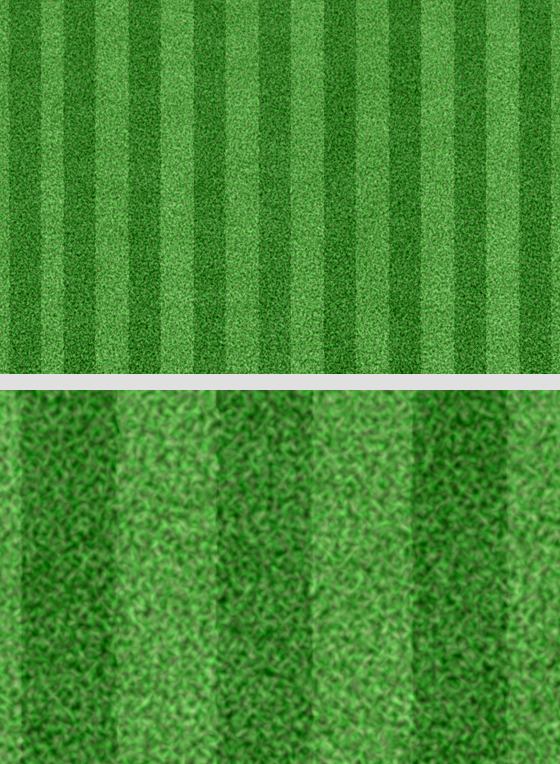
Top, the full canvas; bottom, a detail of the centre.
Give the GLSL for this texture, as a WebGL 2 fragment shader.

```glsl
#version 300 es
precision highp float;
// Mown lawn: vertical bands alternate between dark and light turf.
// Bands come from a wrapped distance; blades are overlapping layers of
// stretched gradient noise that grow stronger toward the bottom edge.

uniform vec2 u_resolution;
out vec4 outColor;

// Lengths are fractions of the canvas width.
const float PERIOD = 0.1163;        // one dark band plus one light band
const float DARK_WIDTH = 0.0570;
const float DARK_CENTER = 0.1419;
const float SEAM_X = 0.0900;        // the first bands sit out of step
const float SEAM_SHIFT = 0.0195;
const float EDGE_SOFTNESS = 0.0010;
const float EDGE_RAGGEDNESS = 0.0030;
const vec2 BLADE_FREQ = vec2(270.0, 165.0);   // across and along a blade
const float FLECK_FREQ = 235.0;
const float CLUMP_FREQ = 95.0;
const float GRAIN_TOP = 0.27;
const float GRAIN_BOTTOM = 0.37;
const float OVERLAP_MEAN = 0.13;    // mean of the larger of two noise layers
const float BAND_VARIATION = 0.028;
const vec3 DARK_TURF = vec3(0.208, 0.484, 0.143);
const vec3 LIGHT_TURF = vec3(0.332, 0.608, 0.250);
const vec3 BLADE_TINT = vec3(0.86, 1.00, 0.74);
const vec3 DRY_TINT = vec3(0.15, -0.06, 0.11);

uint hash(ivec2 cell) {
    uvec2 q = uvec2(cell) * uvec2(1597u, 3251u);
    uint h = (q.x ^ (q.y << 7)) * 747796405u + 289133u;
    h = ((h >> 15) ^ h) * 277803737u;
    h = ((h >> 13) ^ h) * 668265263u;
    return (h >> 16) ^ h;
}

float random(ivec2 cell) {
    return float(hash(cell) & 65535u) / 65535.0;
}

float cornerSlope(ivec2 cell, vec2 offset) {
    float angle = 6.2832 * random(cell);
    return dot(vec2(cos(angle), sin(angle)), offset);
}

// Gradient noise, roughly -0.7 to 0.7.
float gradientNoise(vec2 p) {
    ivec2 i = ivec2(floor(p));
    vec2 f = fract(p);
    vec2 w = f * f * f * (f * (f * 6.0 - 15.0) + 10.0);
    float low = mix(cornerSlope(i, f),
                    cornerSlope(i + ivec2(1, 0), f - vec2(1, 0)), w.x);
    float high = mix(cornerSlope(i + ivec2(0, 1), f - vec2(0, 1)),
                     cornerSlope(i + ivec2(1, 1), f - vec2(1, 1)), w.x);
    return mix(low, high, w.y);
}

vec2 rotate(vec2 p, float angle) {
    float c = cos(angle), s = sin(angle);
    return vec2(c * p.x - s * p.y, s * p.x + c * p.y);
}

// Base turf colour with ragged band edges and a small tone shift per band.
vec3 bandColor(vec2 p) {
    float x = p.x - (p.x < SEAM_X ? SEAM_SHIFT : 0.0);
    x += EDGE_RAGGEDNESS * gradientNoise(p * 150.0 + 31.0);
    float phase = (x - DARK_CENTER) / PERIOD;
    float toCenter = abs(fract(phase + 0.5) - 0.5) * PERIOD;
    float light = smoothstep(-EDGE_SOFTNESS, EDGE_SOFTNESS,
                             toCenter - 0.5 * DARK_WIDTH);
    int band = int(floor(phase * 2.0 + 0.5));
    float tone = BAND_VARIATION * (random(ivec2(band, 77)) - 0.5);
    return mix(DARK_TURF, LIGHT_TURF, light) + tone;
}

// Crossing blades: the brighter layer lies on top, dark gaps stay between.
float bladeGrain(vec2 p) {
    float leftLean = gradientNoise(rotate(p, 0.7) * BLADE_FREQ);
    float rightLean = gradientNoise(rotate(p, -0.75) * BLADE_FREQ + 57.0);
    float flecks = gradientNoise(rotate(p, 0.2) * FLECK_FREQ + 113.0);
    return max(leftLean, rightLean) - OVERLAP_MEAN + 0.65 * flecks;
}

// Faint broad wear: soft blotches, small clumps and horizontal streaks.
float wear(vec2 p) {
    float blotches = gradientNoise(rotate(p, 0.4) * 17.0 + 9.0);
    float clumps = gradientNoise(rotate(p, -0.3) * CLUMP_FREQ + 41.0);
    float streaks = gradientNoise(p * vec2(6.0, 48.0) + 23.0);
    return 0.045 * blotches + 0.060 * clumps + 0.030 * streaks;
}

void main() {
    vec2 p = gl_FragCoord.xy / u_resolution.x;
    float height = gl_FragCoord.y / u_resolution.y;

    vec3 color = bandColor(p) + wear(p);
    color += BLADE_TINT * bladeGrain(p) * mix(GRAIN_BOTTOM, GRAIN_TOP, height);

    // Dry and fresh blades shift the hue slightly.
    color += DRY_TINT * gradientNoise(rotate(p, 1.1) * 190.0 + 83.0);

    outColor = vec4(clamp(color, 0.0, 1.0), 1.0);
}
```
